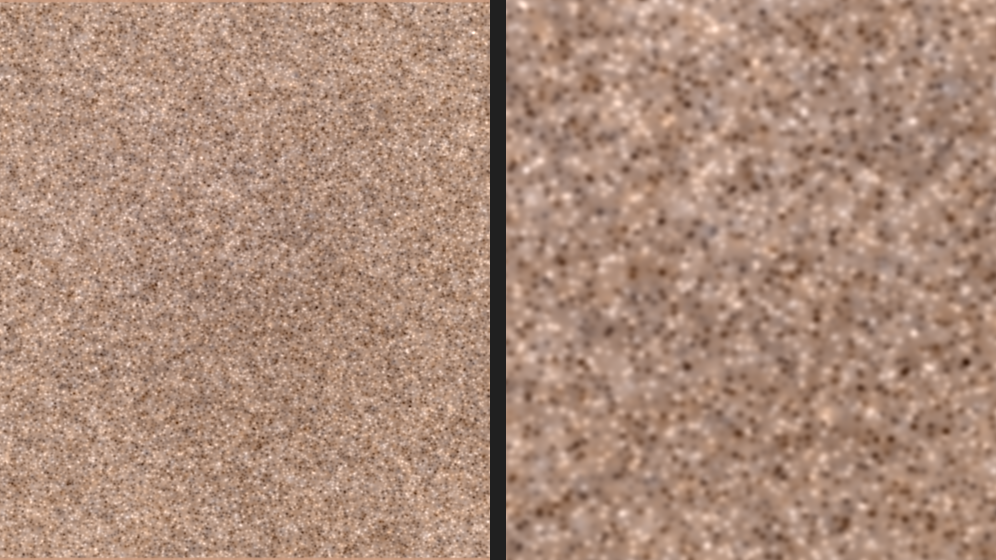
Left: the whole. Right: its middle third, enlarged.
Reproduce this texture procedurally as a WebGL 2 fragment shader.

```glsl
#version 300 es
precision highp float;
precision highp int;

// Fine sandy surface: soft beige and brown grains with rare dark specks.
// Three layers of cellular noise, each a sum of soft light and dark spots,
// set tone and tint; layered sines shade broad patches between plain bands.

#define FINE_GRAINS 205.0
#define COARSE_GRAINS 92.0
#define CLUMPS 34.0
#define COARSE_WEIGHT 0.42
#define CLUMP_WEIGHT 0.20
#define SPOT_SHARPNESS 4.0
#define SPECK_SHARE 0.03
#define CONTRAST 0.385
#define TINT_AMOUNT 0.060
#define BAND_HEIGHT 0.004
#define SAND_COLOR vec3(0.702, 0.576, 0.500)
#define BAND_COLOR vec3(0.800, 0.610, 0.500)

uniform vec2 u_resolution;
out vec4 fragColor;

// Integer hash giving three values from 0 to 1 for a cell.
vec3 hash3(ivec2 cell, int seed) {
    uvec3 v = uvec3(ivec3(cell, seed)) * 1664525u + 1013904223u;
    v.x += v.y * v.z;
    v.y += v.z * v.x;
    v.z += v.x * v.y;
    v ^= v >> 16u;
    v.x += v.y * v.z;
    v.y += v.z * v.x;
    v.z += v.x * v.y;
    return vec3(v >> 8u) / 16777216.0;
}

// Sum of one soft spot per cell: x is the tone, y the tint, both around 0.
vec2 spotLayer(vec2 p, int seed) {
    ivec2 cell = ivec2(floor(p));
    vec2 local = fract(p);
    vec2 sum = vec2(0.0);
    for (int y = -1; y <= 1; y++) {
        for (int x = -1; x <= 1; x++) {
            ivec2 offset = ivec2(x, y);
            vec3 shape = hash3(cell + offset, seed);
            vec3 look = hash3(cell + offset, seed + 57);
            vec2 toSpot = vec2(offset) + shape.xy - local;
            float weight = exp(-SPOT_SHARPNESS * dot(toSpot, toSpot));
            float speck = 0.3 * step(1.0 - SPECK_SHARE, shape.z);
            sum += weight * (look.xy - 0.5 - vec2(speck, 0.0));
        }
    }
    return sum;
}

// Broad uneven shading, darker toward the middle right.
float broadShade(vec2 p, float aspect) {
    float waves = sin(p.x * 9.0 + 2.0 * sin(p.y * 5.0))
                + sin(p.y * 13.0 - p.x * 6.0 + 1.3)
                + 0.6 * sin(p.x * 23.0 + p.y * 19.0);
    vec2 fromHollow = p - vec2(0.60 * aspect, 0.42);
    float hollow = exp(-7.0 * dot(fromHollow, fromHollow));
    return 0.005 * waves + 0.022 - 0.060 * hollow;
}

void main() {
    vec2 p = gl_FragCoord.xy / u_resolution.y;
    float aspect = u_resolution.x / u_resolution.y;

    // Grain tone and tint
    vec2 stretched = p * vec2(0.94, 1.0);
    vec2 fine = spotLayer(stretched * FINE_GRAINS, 3);
    vec2 coarse = spotLayer(stretched * COARSE_GRAINS + 17.3, 11);
    vec2 clump = spotLayer(stretched * CLUMPS + 5.7, 29);
    float tone = fine.x + COARSE_WEIGHT * coarse.x + CLUMP_WEIGHT * clump.x;
    float tint = 0.4 * fine.y + coarse.y + 0.5 * clump.y;

    // A cooler cast in the upper left part
    vec2 fromCool = p - vec2(0.38 * aspect, 0.66);
    float cool = exp(-9.0 * dot(fromCool, fromCool)) - 0.25;

    vec3 color = SAND_COLOR + CONTRAST * tone + broadShade(p, aspect);
    color += TINT_AMOUNT * tint * vec3(0.45, -0.25, -1.0);
    color += cool * vec3(-0.006, 0.000, 0.016);

    // Plain bands along the top and bottom
    float edge = min(p.y, 1.0 - p.y);
    float band = 1.0 - smoothstep(0.5 * BAND_HEIGHT, 1.5 * BAND_HEIGHT, edge);
    color = mix(color, BAND_COLOR, 0.85 * band);

    fragColor = vec4(clamp(color, 0.0, 1.0), 1.0);
}
```
